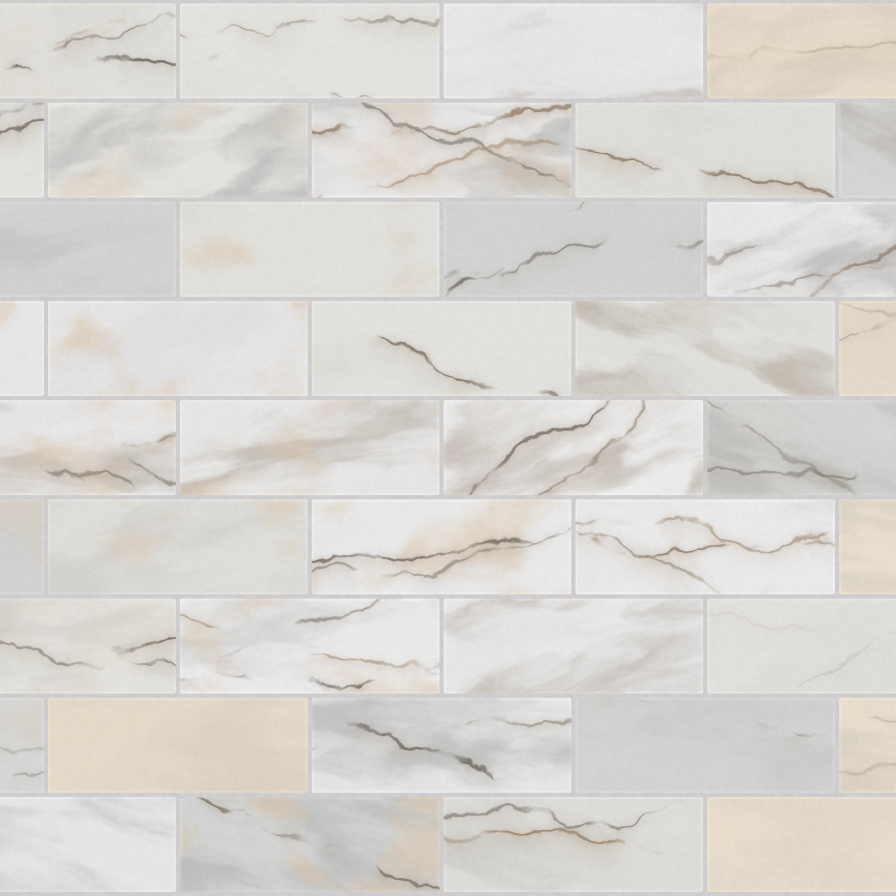
A Shadertoy shader for this texture:

```glsl
// Polished marble bricks in running bond with thin pale grout.
// Each brick hashes its cell id into a stone tone, then adds stretched
// fractal clouds, warm stains and broken, noise-bent mineral veins.

const vec2 BRICK = vec2(0.2943, 0.1107);    // pitch, in canvas heights
const vec2 ORIGIN = vec2(0.1985, 0.0015);   // first joint from the upper left
const float JOINT = 0.0046;                 // grout width
const float CORNER = 0.0022;

const vec3 WHITE = vec3(0.905, 0.905, 0.905);
const vec3 PALE  = vec3(0.875, 0.873, 0.858);
const vec3 GREY  = vec3(0.825, 0.830, 0.826);
const vec3 CREAM = vec3(0.905, 0.862, 0.795);
const vec3 SMOKE = vec3(0.675, 0.680, 0.680);
const vec3 TAUPE = vec3(0.705, 0.665, 0.615);
const vec3 RUST  = vec3(0.740, 0.600, 0.460);
const vec3 INK   = vec3(0.340, 0.325, 0.310);
const vec3 GROUT = vec3(0.810, 0.803, 0.808);

vec4 hash4(vec2 p) {
    vec4 q = fract(p.xyxy * vec4(0.1031, 0.1030, 0.0973, 0.1099));
    q += dot(q, q.wzxy + 33.33);
    return fract((q.xxyz + q.yzzw) * q.zywx);
}

float noise(vec2 p) {
    vec2 i = floor(p), f = fract(p);
    f = f * f * (3.0 - 2.0 * f);
    float low  = mix(hash4(i).x, hash4(i + vec2(1, 0)).x, f.x);
    float high = mix(hash4(i + vec2(0, 1)).x, hash4(i + vec2(1, 1)).x, f.x);
    return mix(low, high, f.y);
}

float fbm(vec2 p) {
    float sum = 0.0, gain = 0.5;
    for (int i = 0; i < 5; i++) {
        sum += gain * noise(p);
        p = mat2(1.6, 1.2, -1.2, 1.6) * p + 7.3;
        gain *= 0.5;
    }
    return sum / 0.96875;
}

vec2 rotate(vec2 p, float angle) {
    float c = cos(angle), s = sin(angle);
    return vec2(c * p.x - s * p.y, s * p.x + c * p.y);
}

vec3 stoneTone(float pick) {
    if (pick < 0.36) return WHITE;
    if (pick < 0.67) return PALE;
    return pick < 0.81 ? GREY : CREAM;
}

// Signed height above a wandering vein.
float veinOffset(vec2 p, float height, float slope, vec2 seed) {
    float bend = 0.55 * (fbm(p * vec2(1.1, 0.8) + seed) - 0.5);
    float jag = 0.14 * (fbm(p * 5.0 + seed) - 0.5);
    return p.y - height - slope * p.x + bend + jag;
}

// p is measured in brick heights from the brick centre.
vec3 marble(vec2 p, vec2 id, float pixel) {
    vec4 look = hash4(id + 17.0), mood = hash4(id + 91.0);
    vec2 seed = 60.0 * hash4(id + 43.0).xy;
    vec3 color = stoneTone(look.x) + 0.025 * (mood.w - 0.5);
    float calm = look.x > 0.81 ? 0.35 : 1.0;
    float activity = calm * smoothstep(0.15, 0.75, mood.x);

    // Clouds drawn out along the bedding direction
    vec2 bed = rotate(p, 0.7 * (look.z - 0.5));
    vec2 flow = bed * vec2(0.8, 2.3) + seed;
    flow += 1.2 * (vec2(fbm(flow), fbm(flow + 19.0)) - 0.5);
    float cloud = fbm(flow);
    vec3 shade = mix(SMOKE, TAUPE, smoothstep(0.45, 0.85, look.w));
    color = mix(color, shade, (0.06 + 0.55 * activity) * smoothstep(0.42, 0.76, cloud));
    color += 0.035 * activity * (fbm(flow * vec2(1.5, 3.5)) - 0.5);

    // Warm mineral stains
    float stain = smoothstep(0.48, 0.75, fbm(bed * vec2(1.2, 1.8) + seed + 31.0));
    color = mix(color, vec3(0.86, 0.77, 0.67), 0.55 * stain * smoothstep(0.5, 0.9, mood.z));

    // Veins fade in and out, each with a soft coloured margin
    float veined = calm * smoothstep(0.48, 0.72, mood.y);
    for (int i = 0; i < 3; i++) {
        vec4 h = hash4(id * 3.0 + float(i) * 11.0 + 5.0);
        vec2 shift = seed + 13.0 * float(i);
        float d = veinOffset(bed, 0.65 * (h.x - 0.5), 0.7 * (h.y - 0.5), shift);
        float strength = veined * (i == 0 ? 1.0 : 0.65 * step(0.45, h.z));
        float broken = smoothstep(0.38, 0.62, fbm(bed * vec2(1.7, 2.5) + shift + 8.0));
        float width = 0.008 + 0.018 * noise(bed * 4.0 + shift);
        float margin = exp(-abs(d) * (d > 0.0 ? 9.0 : 22.0));
        float line = 1.0 - smoothstep(width * 0.3, width + pixel, abs(d));
        color = mix(color, mix(TAUPE, RUST, h.w * h.w), 0.48 * strength * broken * margin);
        color = mix(color, mix(INK, RUST, 0.75 * h.w), 0.7 * strength * broken * line);
    }

    // Crystal grain
    return color + 0.018 * (noise(p * 45.0 + seed) - 0.5);
}

void mainImage(out vec4 fragColor, in vec2 fragCoord) {
    float pixel = 1.0 / iResolution.y;
    vec2 p = vec2(fragCoord.x, iResolution.y - fragCoord.y) * pixel;

    // Running bond: odd courses slide by half a brick
    vec2 cell = (p - ORIGIN) / BRICK;
    cell.x += 0.5 * mod(floor(cell.y), 2.0);
    vec2 id = floor(cell);
    vec2 local = (fract(cell) - 0.5) * BRICK;

    // Rounded brick outline, negative inside
    vec2 corner = abs(local) - 0.5 * (BRICK - JOINT) + CORNER;
    float edge = length(max(corner, 0.0)) + min(max(corner.x, corner.y), 0.0) - CORNER;

    vec3 stone = marble(local / BRICK.y, id, pixel / BRICK.y);
    stone += 0.025 * smoothstep(-0.004, -0.001, edge);
    vec3 grout = GROUT + 0.03 * (noise(p * 240.0) - 0.5);
    vec3 color = mix(stone, grout, smoothstep(-0.6 * pixel, 0.6 * pixel, edge));
    fragColor = vec4(clamp(color, 0.0, 1.0), 1.0);
}
```
